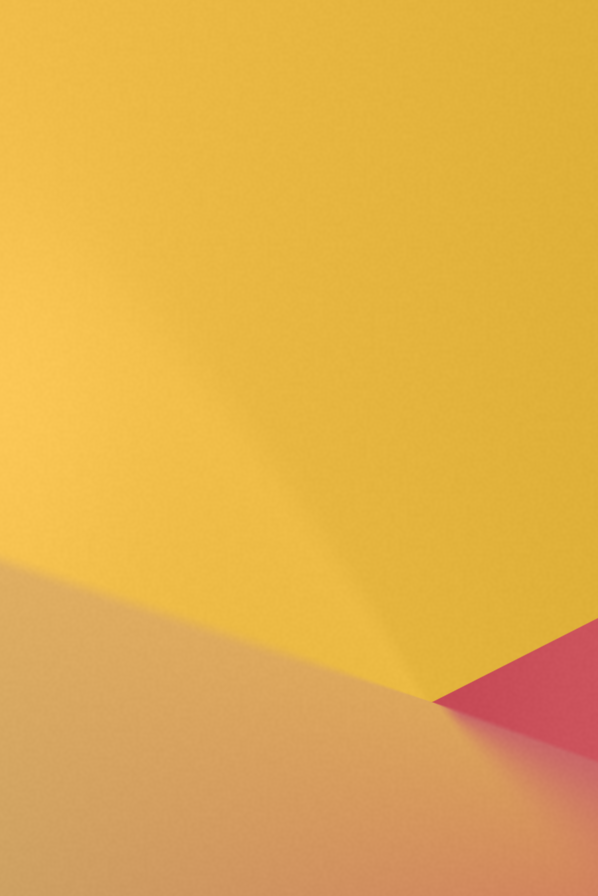
Give the GLSL for this background, as a Shadertoy shader.

```glsl
// Folded paper still life: a yellow sheet, a tan curled sheet and a pink wedge.

// Lengths are in canvas widths, origin at the lower left.
const vec2 TIP = vec2(0.7227, 0.3242);   // where all sheets meet
const float FOLD_SLOPE_LEFT = -0.330;    // tan edge, left of the tip
const float FOLD_SLOPE_RIGHT = -0.360;   // tan edge, under the wedge
const float WEDGE_SLOPE = 0.507;         // upper edge of the wedge
const float FOLD_BLUR = 0.016;
const float GRAIN_SCALE = 150.0;
const float GRAIN_AMOUNT = 0.012;

const vec3 YELLOW_LEFT = vec3(0.940, 0.738, 0.285);
const vec3 YELLOW_RIGHT = vec3(0.872, 0.690, 0.220);
const vec3 YELLOW_GLOW = vec3(0.035, 0.035, 0.045);
const vec3 CREASE_LIGHT = vec3(0.030, 0.026, 0.024);
const vec3 TAN_TOP_LEFT = vec3(0.878, 0.685, 0.380);
const vec3 TAN_TOP_RIGHT = vec3(0.860, 0.640, 0.345);
const vec3 TAN_LOW_LEFT = vec3(0.805, 0.630, 0.385);
const vec3 TAN_LOW_RIGHT = vec3(0.825, 0.510, 0.365);
const vec3 PINK_TIP = vec3(0.775, 0.285, 0.335);
const vec3 PINK_EDGE = vec3(0.800, 0.325, 0.360);
const vec3 PINK_BOUNCE = vec3(0.790, 0.400, 0.410);

vec2 hashGradient(vec2 cell) {
    vec3 h = fract(cell.xyx * vec3(0.1031, 0.1030, 0.0973));
    h += dot(h, h.yzx + 33.33);
    float angle = 6.2832 * fract((h.x + h.y) * h.z);
    return vec2(cos(angle), sin(angle));
}

float gradientNoise(vec2 p) {
    vec2 i = floor(p), f = fract(p);
    vec2 u = f * f * f * (f * (f * 6.0 - 15.0) + 10.0);
    vec2 e = vec2(0.0, 1.0);
    float low = mix(dot(hashGradient(i), f),
                    dot(hashGradient(i + e.yx), f - e.yx), u.x);
    float high = mix(dot(hashGradient(i + e.xy), f - e.xy),
                     dot(hashGradient(i + e.yy), f - e.yy), u.x);
    return mix(low, high, u.y);
}

// Coverage of the area below a line through the tip.
float belowLine(vec2 q, float slope, float blur) {
    float d = (q.y - slope * q.x) / sqrt(1.0 + slope * slope);
    return 1.0 - smoothstep(-blur, blur, d);
}

vec3 yellowSheet(vec2 p) {
    vec3 color = mix(YELLOW_LEFT, YELLOW_RIGHT, p.x);
    vec2 g = (p - vec2(0.0, 0.83)) / vec2(0.22, 0.38);
    color += YELLOW_GLOW * exp(-dot(g, g));

    // Soft crease that bends away from the tip and fades upward
    float rise = max(p.y - TIP.y, 0.0);
    float side = 0.715 - 0.6 * rise - 0.19 * rise * rise - p.x;
    float blur = 0.012 + 0.11 * rise;
    float light = smoothstep(-blur, blur, side) * exp(-3.5 * max(side, 0.0));
    return color + CREASE_LIGHT * light * (1.0 - smoothstep(0.45, 0.9, rise));
}

vec3 tanSheet(vec2 p, vec2 q) {
    float fold = TIP.y + FOLD_SLOPE_LEFT * q.x;
    float depth = clamp((fold - p.y) / max(fold, 0.05), 0.0, 1.0);
    vec3 top = mix(TAN_TOP_LEFT, TAN_TOP_RIGHT, p.x);
    vec3 low = mix(TAN_LOW_LEFT, TAN_LOW_RIGHT, p.x);
    vec3 color = mix(top, low, depth);

    // Pink light fanning out below the wedge
    float angle = atan(-q.y, q.x);
    float bounce = 1.0 - smoothstep(0.30, 0.95, angle);
    return mix(color, PINK_BOUNCE, bounce * smoothstep(0.0, 0.05, q.x));
}

void mainImage(out vec4 fragColor, in vec2 fragCoord) {
    vec2 p = fragCoord / iResolution.x;
    vec2 q = p - TIP;
    float pixel = 1.0 / iResolution.x;

    // Yellow backdrop, then the crisp wedge
    vec3 color = yellowSheet(p);
    vec3 pink = mix(PINK_TIP, PINK_EDGE, smoothstep(0.0, 0.28, q.x));
    color = mix(color, pink, belowLine(q, WEDGE_SLOPE, pixel));

    // Curled tan sheet, whose edge sharpens toward the tip
    float slope = q.x < 0.0 ? FOLD_SLOPE_LEFT : FOLD_SLOPE_RIGHT;
    float blur = pixel + FOLD_BLUR * smoothstep(0.0, 0.3, -q.x)
               + 0.004 * smoothstep(0.0, 0.06, q.x);
    color = mix(color, tanSheet(p, q), belowLine(q, slope, blur));

    // Paper grain
    float grain = gradientNoise(p * GRAIN_SCALE)
                + 0.5 * gradientNoise(p * GRAIN_SCALE * 0.37 + 17.0);
    fragColor = vec4(color + GRAIN_AMOUNT * grain, 1.0);
}
```
